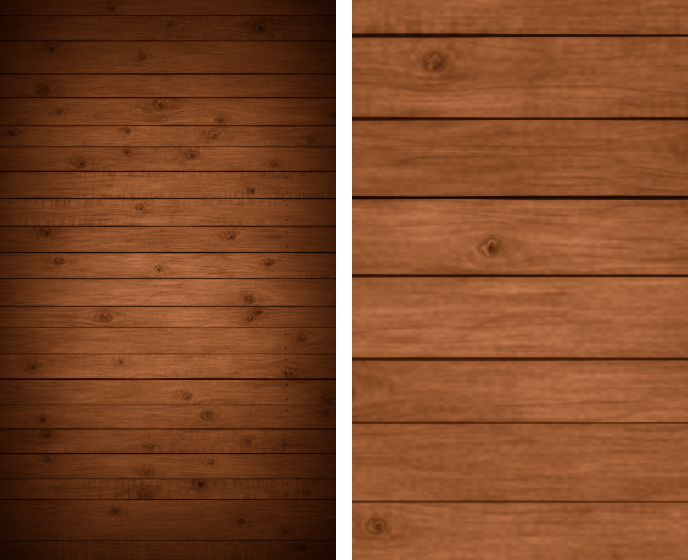
Left, the full canvas; right, a detail of the centre.
Reproduce this texture procedurally as a Shadertoy shader.

```glsl
// Draws a wall of 22 horizontal brown wooden planks with grain, knots and darkened borders.

const int PLANKS = 22;
// Plank boundaries, from the top (0) to the bottom (1) of the canvas
const float SEAMS[23] = float[23](
    0.0, .0275, .073, .132, .1745, .2245, .262, .306, .3545, .404, .451, .4975,
    .547, .585, .632, .677, .723, .766, .810, .855, .892, .965, 1.0);
// Darkness of the gap at each boundary
const float GAPS[23] = float[23](
    0.0, .5, .6, .9, .75, .7, .5, .85, .8, .75, .9, .75,
    .65, .45, .4, 1.0, .35, .7, .85, .5, .65, .45, 0.0);

float hash(vec2 p) {
    vec3 q = fract(vec3(p.xyx) * 0.1031);
    q += dot(q, q.yzx + 33.33);
    return fract((q.x + q.y) * q.z);
}

float noise(vec2 p) {
    vec2 i = floor(p), f = fract(p);
    f = f * f * (3.0 - 2.0 * f);
    return mix(mix(hash(i), hash(i + vec2(1, 0)), f.x),
               mix(hash(i + vec2(0, 1)), hash(i + vec2(1, 1)), f.x), f.y);
}

float fbm(vec2 p) {
    float sum = 0.0, amp = 0.5;
    for (int i = 0; i < 4; i++) {
        sum += amp * noise(p);
        p = p * 2.03 + 17.1;
        amp *= 0.5;
    }
    return sum;
}

// Brown ramp: deep tones lose green and blue faster than red
vec3 woodColor(float tone) {
    return vec3(tone, 0.687 * pow(tone, 1.333), 0.546 * pow(tone, 2.03));
}

// Scatters knots on one plank: x = grain displacement, y = shade factor
vec2 knots(vec2 p, float id, float top, float bottom, float width) {
    float bend = 0.0, shade = 1.0;
    for (int i = 0; i < 4; i++) {
        vec2 seed = vec2(id * 7.0 + 3.0, float(i) * 13.0 + 5.0);
        if (hash(seed) < 0.4) continue;
        vec2 center = vec2(width * (float(i) + hash(seed + 1.7)) / 4.0,
                           mix(top, bottom, mix(0.2, 0.8, hash(seed + 4.3))));
        float radius = mix(0.004, 0.0095, hash(seed + 8.9));
        vec2 d = (p - center) / radius;
        float rough = fbm(d * 1.3 + seed) - 0.47;
        float dist = length(d * vec2(0.8, 1.0)) + 1.2 * rough;
        bend -= d.y * radius * 0.85 * exp(-dot(d, d * vec2(0.05, 0.16)));
        // Smudged halo, broken rings and dark heart
        shade *= 1.0 - (0.12 + 0.5 * rough) * exp(-dot(d, d * vec2(0.07, 0.2)));
        float rings = 0.5 + 0.5 * cos(dist * 7.0);
        shade *= 1.0 - 0.25 * rings * smoothstep(1.6, 0.6, dist);
        float heart = smoothstep(0.75, 0.15, length(d - vec2(0.25, 0.2)) + rough);
        shade *= 1.0 - mix(0.1, 0.5, hash(seed + 6.1)) * heart;
    }
    return vec2(bend, shade);
}

// Thin broken threads where the noise crosses its middle value
float threads(vec2 g, float sharpness) {
    float ridge = 1.0 - abs(2.0 * noise(g) - 1.0);
    return pow(ridge, sharpness) * smoothstep(0.4, 0.7, noise(g * vec2(0.7, 0.25) + 40.0));
}

// Fine fibres, speckle, wavy growth lines, scratches and blotches
float grain(vec2 p, float bend, float id) {
    vec2 g = vec2(p.x, p.y + bend) + vec2(id * 3.7, 0.0);
    float fibre = noise(g * vec2(45.0, 480.0)) - 0.5;
    float speckle = noise(g * vec2(300.0, 520.0)) - 0.5;
    float streak = fbm(g * vec2(10.0, 140.0)) - 0.47;
    float wave = g.y * 130.0 + 5.0 * fbm(g * vec2(5.0, 26.0));
    float line = pow(0.5 + 0.5 * cos(6.2832 * wave), 4.0);
    float patches = smoothstep(0.4, 0.65, fbm(g * vec2(9.0, 36.0) + 9.0));
    float pale = threads(g * vec2(13.0, 150.0) + 5.0, 6.0);
    float dark = threads(g * vec2(16.0, 170.0) + 77.0, 6.0);
    float blotch = fbm(g * vec2(11.0, 28.0) + 31.0) - 0.47;
    return 1.0 + 0.11 * fibre + 0.10 * speckle + 0.14 * streak
         - 0.09 * line * patches + 0.09 * pale - 0.11 * dark + 0.22 * blotch;
}

// Short upright saw scratches, densest close to the plank edges
float sawMarks(vec2 p, float edgeDist, float id) {
    float strength = smoothstep(0.3, 1.0, hash(vec2(id, 71.0)));
    float ticks = smoothstep(0.3, 0.7, noise(vec2(p.x * 330.0, id * 5.0 + p.y * 50.0))) - 0.5;
    float region = smoothstep(0.02, 0.002, edgeDist) * noise(vec2(p.x * 9.0, id * 3.0));
    return 1.0 - 0.2 * strength * ticks * region;
}

// Two faint nail holes near the right end of some planks
float nails(vec2 p, float id, float top, float bottom, float width, float px) {
    float x = width * (0.853 + 0.008 * (hash(vec2(id, 91.0)) - 0.5));
    float y = abs(p.y - 0.5 * (top + bottom)) - 0.27 * (bottom - top);
    float hole = 1.0 - smoothstep(0.0006, 0.0014 + px, length(vec2(p.x - x, y)));
    return 1.0 - 0.3 * hole * step(0.5, hash(vec2(id, 45.0)));
}

// Thin dark gap, antialiased by its exact pixel coverage, with a soft shadow
float seam(float dist, float x, float strength, float id, float px) {
    float halfWidth = mix(0.0005, 0.0011, strength) * mix(0.6, 1.3, noise(vec2(x * 16.0, id)));
    float covered = min(dist + 0.5 * px, halfWidth) - max(dist - 0.5 * px, -halfWidth);
    float gap = clamp(covered / px, 0.0, 1.0);
    return (1.0 - 0.82 * strength * gap) * (1.0 - 0.22 * strength * exp(-dist / 0.0018));
}

void mainImage(out vec4 fragColor, in vec2 fragCoord) {
    float px = 1.0 / iResolution.y, width = iResolution.x * px;
    vec2 p = vec2(fragCoord.x, iResolution.y - fragCoord.y) * px;

    // Find the plank under this point
    int k = 0;
    for (int i = 1; i < PLANKS; i++) if (p.y >= SEAMS[i]) k = i;
    float id = float(k), top = SEAMS[k], bottom = SEAMS[k + 1];
    float toTop = p.y - top, toBottom = bottom - p.y;

    // Wood surface
    vec2 knot = knots(p, id, top, bottom, width);
    float tone = 0.625 * mix(0.93, 1.04, hash(vec2(id, 12.0)));
    tone *= grain(p, knot.x, id) * knot.y;
    tone *= sawMarks(p, min(toTop, toBottom), id);
    tone *= nails(p, id, top, bottom, width, px);

    // Gaps
    tone *= seam(toTop, p.x, GAPS[k], id, px);
    tone *= seam(toBottom, p.x, GAPS[k + 1], id + 1.0, px);

    // Darkened borders
    vec2 q = pow(abs(2.0 * fragCoord / iResolution.xy - 1.0), vec2(2.7));
    tone *= exp(-0.86 * (q.x + q.y));

    fragColor = vec4(woodColor(clamp(tone, 0.02, 1.0)), 1.0);
}
```
